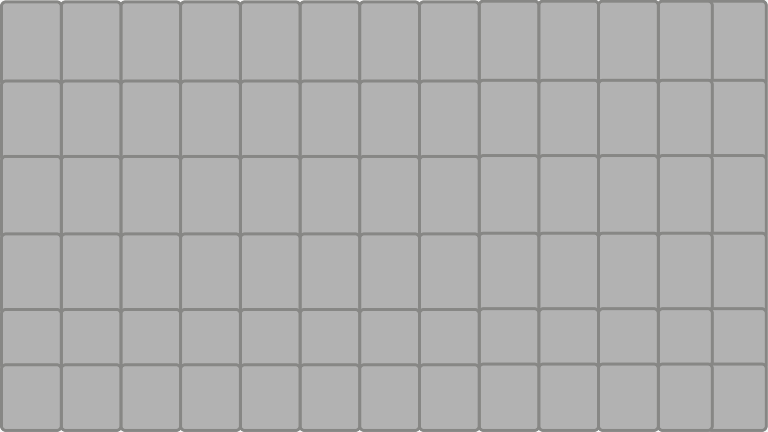
Write a Shadertoy shader that draws this pattern.

```glsl
float roundedBox(vec2 p, vec2 halfSize, float radius) {
    vec2 q = abs(p) - halfSize + radius;
    return length(max(q, 0.0)) + min(max(q.x, q.y), 0.0) - radius;
}

// Eleven equal columns, then two narrower ones
float columnEdge(int i) {
    return 0.35 + 13.82 * float(min(i, 11)) + 12.5 * float(max(i - 11, 0));
}

void mainImage(out vec4 fragColor, in vec2 fragCoord) {
    // Canvas height is 100 units, y runs downward
    float unit = 100.0 / iResolution.y;
    vec2 p = fragCoord * unit;
    p.y = 100.0 - p.y;

    float rowEdge[7] = float[7](0.44, 18.75, 36.2, 54.15, 71.65, 84.45, 99.62);
    vec3 fillColor = vec3(0.70);
    vec3 lineColor = vec3(0.53, 0.53, 0.52);
    vec3 color = vec3(0.97);

    // Lower rows overlap the rows above, left tiles overlap the last column
    for (int row = 0; row < 6; row++) {
        for (int col = 12; col >= 0; col--) {
            vec2 topLeft = vec2(columnEdge(col), rowEdge[row]);
            vec2 bottomRight = vec2(columnEdge(col + 1), rowEdge[row + 1]);

            // Right-hand columns sit slightly higher
            if (col >= 8) topLeft.y -= 0.18;
            // Hidden margins beneath the overlapping neighbours
            if (row < 5) bottomRight.y += 1.1;
            if (col == 12) topLeft.x -= 1.2;

            float d = roundedBox(p - 0.5 * (topLeft + bottomRight),
                                 0.5 * (bottomRight - topLeft), 1.0);
            float outside = smoothstep(-0.5, 0.5, (d - 0.35) / unit);
            float border = smoothstep(-0.5, 0.5, (d + 0.35) / unit);
            color = mix(mix(fillColor, lineColor, border), color, outside);
        }
    }

    fragColor = vec4(color, 1.0);
}
```
